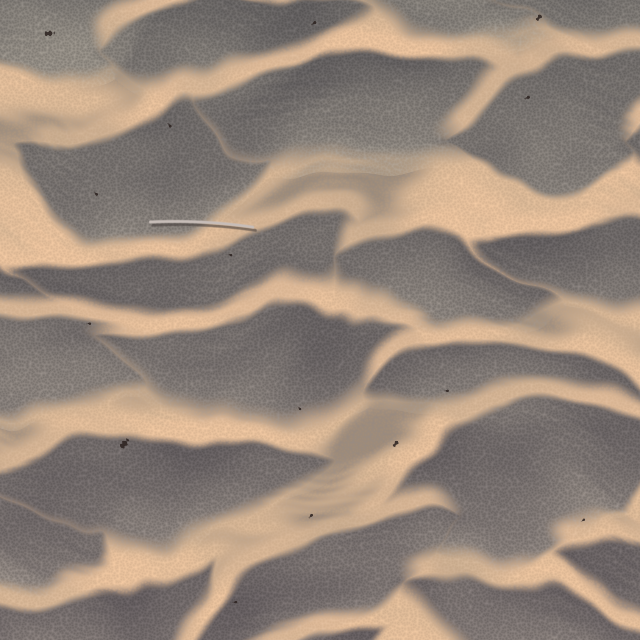
Give the GLSL for this texture, as a Shadertoy shader.

```glsl
#define CELL vec2(0.37, 0.19)
#define GRAIN_SCALE 230.0
#define GRAIN_CONTRAST 0.23
#define TILT -0.16
#define DEBRIS_CELLS 9.0
#define SHADE_DARK vec3(0.39, 0.37, 0.375)
#define SHADE_PALE vec3(0.58, 0.55, 0.52)
#define SAND_DUN vec3(0.79, 0.68, 0.56)
#define SAND_GOLD vec3(0.91, 0.755, 0.61)

float hash(vec2 p) {
    vec3 q = fract(p.xyx * vec3(0.1031, 0.1030, 0.0973));
    q += dot(q, q.yzx + 33.33);
    return fract((q.x + q.y) * q.z);
}

vec2 hash2(vec2 p) { return vec2(hash(p), hash(p + 57.3)); }

mat2 rotation(float a) { return mat2(cos(a), -sin(a), sin(a), cos(a)); }

// Layered sines bend the ground plan
vec2 bend(vec2 p) {
    float amplitude = 0.034, frequency = 7.0;
    for (int i = 0; i < 5; i++) {
        p += amplitude * sin(frequency * p.yx + vec2(1.3, 4.1) * float(i + 1));
        p = rotation(0.7) * p;
        amplitude *= 0.48;
        frequency *= 1.9;
    }
    return rotation(-3.5) * p;
}

// Broad undulation, about -1 to 1
float swell(vec2 p) {
    float sum = 0.0, weight = 0.5;
    for (int i = 0; i < 4; i++) {
        sum += weight * sin(p.x + 1.7 * sin(p.y * 0.8 + float(i)));
        p = rotation(1.1) * p * 1.7 + 2.3;
        weight *= 0.6;
    }
    return sum;
}

// Cellular noise: distance to the nearest grain
float grains(vec2 p) {
    vec2 id = floor(p);
    float nearest = 2.0;
    for (int j = -1; j <= 1; j++)
    for (int i = -1; i <= 1; i++) {
        vec2 c = id + vec2(i, j);
        nearest = min(nearest, length(c + hash2(c) - p));
    }
    return nearest;
}

// Hollows laid far to near; x = shadow, y = depth under crest, z = lit rim
vec3 hollows(vec2 p) {
    float shade = 0.0, depth = 0.0, total = 0.001, rimLight = 0.0;
    for (int j = 2; j >= -2; j--)
    for (int i = -1; i <= 1; i++) {
        float row = floor(p.y / CELL.y) + float(j);
        float stagger = 0.5 * mod(row, 2.0);
        vec2 id = vec2(floor(p.x / CELL.x - stagger) + float(i), row);
        vec2 r = hash2(id + 11.0), s = hash2(id + 83.0);
        vec2 center = (id + vec2(stagger, 0.0) + 0.5 + 0.6 * (r - 0.5)) * CELL;
        vec2 q = rotation(-(TILT + 0.6 * (s.x - 0.5))) * (p - center);

        float x = q.x / mix(0.19, 0.32, s.y);
        float arch = 1.0 - x * x;
        float crest = mix(0.03, 0.07, r.y) * arch - q.y;
        float foot = mix(0.08, 0.15, r.x) * arch + q.y;
        float soft = mix(0.012, 0.06, s.x);
        float hollow = smoothstep(-0.006, 0.012, crest) * smoothstep(-0.5 * soft, 0.5 * soft, foot);
        float rim = smoothstep(-0.045, -0.015, crest) * smoothstep(0.0, 0.35, arch) * smoothstep(0.0, 0.02, foot);

        shade = max(shade * (1.0 - 0.9 * rim), hollow);
        rimLight = max(rimLight, rim);
        depth += hollow * crest;
        total += hollow;
    }
    return vec3(shade, depth / total, rimLight);
}

// Small dark scraps strewn on the sand
float debris(vec2 p, float aa) {
    vec2 id = floor(p * DEBRIS_CELLS);
    vec2 r = hash2(id + 5.0);
    vec2 q = p - (id + 0.2 + 0.6 * r) / DEBRIS_CELLS;
    q = rotation(2.0 * r.y - 1.0) * q;
    float size = mix(0.003, 0.009, r.x * r.x);
    float d = length(q * vec2(1.0, 2.0)) - size * (1.0 + 0.3 * sin(q.x * 900.0));
    return step(hash(id + 31.0), 0.2) * (1.0 - smoothstep(-aa, aa, d));
}

// Thin bowed stick
float stick(vec2 p, float aa) {
    p -= vec2(0.315, 0.653);
    p.y += 0.05 * p.x + 0.6 * p.x * p.x;
    float d = length(vec2(max(abs(p.x) - 0.08, 0.0), p.y)) - 0.0022;
    return 1.0 - smoothstep(-aa, aa, d);
}

void mainImage(out vec4 fragColor, in vec2 fragCoord) {
    vec2 uv = fragCoord / iResolution.y;
    float aa = 1.0 / iResolution.y;
    vec2 ground = bend(uv + vec2(3.0, 5.0));
    vec3 dune = hollows(ground);
    float broad = swell(ground * vec2(9.0, 17.0));
    float grain = grains(uv * GRAIN_SCALE) - 0.5;

    // Wind ripples, gathered in patches
    float patches = smoothstep(0.0, 0.8, swell(ground * 14.0 + 4.0));
    float ripples = patches * sin(dot(ground, vec2(60.0, 330.0)) + 3.0 * broad);

    // Light and shadow
    float haze = 0.55 * smoothstep(-0.15, 0.8, broad) * (1.0 - 0.8 * dune.z);
    float shade = max(dune.x, haze);
    shade = clamp(shade + shade * (1.0 - shade) * (1.6 * grain + 0.4 * ripples), 0.0, 1.0);
    float paleness = clamp(0.12 + 4.2 * dune.y + 0.25 * broad + 0.06 * ripples, 0.0, 1.0);
    float gold = clamp(0.5 - 0.5 * broad + 0.35 * dune.z + 0.12 * ripples, 0.0, 1.0);
    vec3 shadow = mix(SHADE_DARK, SHADE_PALE, paleness);
    shadow += vec3(0.012, -0.004, 0.004) * (0.5 - uv.y);
    vec3 color = mix(mix(SAND_DUN, SAND_GOLD, gold), shadow, shade);
    color *= 1.0 + GRAIN_CONTRAST * mix(0.45, 1.0, shade) * grain;

    // Strewn objects
    color = mix(color, vec3(0.17, 0.13, 0.12), 0.85 * debris(uv, aa));
    color = mix(color, vec3(0.28, 0.25, 0.24), 0.6 * stick(uv + vec2(-0.004, 0.005), aa));
    color = mix(color, vec3(0.78, 0.74, 0.72), stick(uv, aa));
    fragColor = vec4(color, 1.0);
}
```
